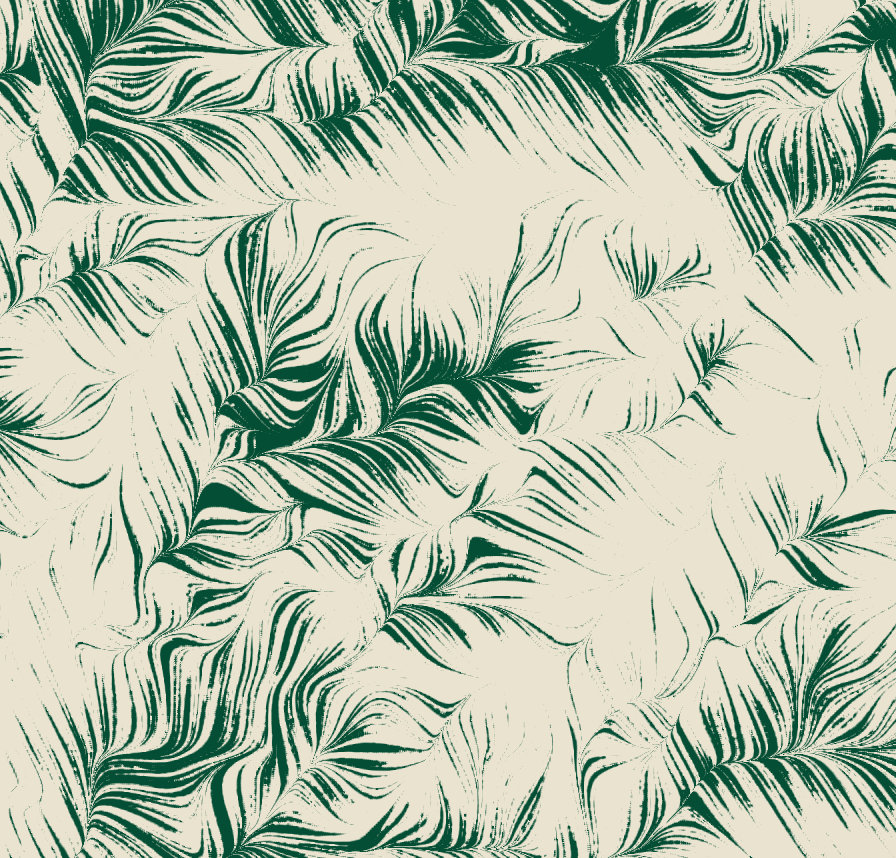
Give the GLSL for this pattern, as a Shadertoy shader.

```glsl
const vec3 CREAM = vec3(0.915, 0.89, 0.812);
const vec3 GREEN = vec3(0.01, 0.305, 0.205);
const vec2 UPHILL = vec2(0.86, 0.51);   // prevailing stroke direction
const float STEP_LENGTH = 0.0025;

float hash(vec2 p) {
    vec3 q = fract(p.xyx * vec3(0.1031, 0.1030, 0.0973));
    q += dot(q, q.yzx + 33.33);
    return fract((q.x + q.y) * q.z);
}

// Value noise in x, its gradient in yz
vec3 noiseGrad(vec2 p) {
    vec2 i = floor(p), f = p - i;
    vec2 u = f * f * f * (f * (f * 6.0 - 15.0) + 10.0);
    vec2 du = 30.0 * f * f * (f * (f - 2.0) + 1.0);
    float a = hash(i);
    float b = hash(i + vec2(1, 0)) - a;
    float c = hash(i + vec2(0, 1)) - a;
    float d = hash(i + vec2(1, 1)) - a - b - c;
    return vec3(a + b * u.x + c * u.y + d * u.x * u.y,
                du * (vec2(b, c) + d * u.yx));
}

// Height in x, slope in yz, from two octaves
vec3 terrain(vec2 p, float scale) {
    vec3 broad = noiseGrad(p * scale + 17.3);
    vec3 fine = noiseGrad(p * scale * 2.2 + 61.7);
    broad.yz *= scale;
    fine.yz *= scale * 2.2;
    return (broad + 0.4 * fine) / 1.4;
}

// Slope direction, kept facing uphill so that strokes never meet head on
vec2 flow(vec2 p, float scale) {
    vec2 slope = terrain(p, scale).yz;
    vec2 side = vec2(-UPHILL.y, UPHILL.x);
    float forward = dot(slope, UPHILL);
    forward = 0.5 * forward + sqrt(0.25 * forward * forward + 0.8);
    return normalize(forward * UPHILL + 1.2 * dot(slope, side) * side);
}

// Weighted grain along a flow line; returns (sum, weight)
vec2 gatherGrain(vec2 p, float direction, int steps, float scale, float grainScale) {
    vec2 total = vec2(0);
    for (int i = 0; i < steps; i++) {
        p += direction * STEP_LENGTH * flow(p, scale);
        float taper = 0.5 + 0.5 * cos(3.14159 * float(i) / float(steps));
        float grain = noiseGrad(p * grainScale).x;
        total += taper * vec2(grain, 1.0);
    }
    return total;
}

void mainImage(out vec4 fragColor, in vec2 fragCoord) {
    vec2 p = fragCoord / iResolution.y;
    float scale = 5.0;
    float grainScale = 280.0;

    // Strokes: grain smeared far uphill and a little downhill
    vec2 grain = gatherGrain(p, 1.0, 42, scale, grainScale)
               + gatherGrain(p, -1.0, 24, scale, grainScale);
    float stroke = (grain.x / grain.y - 0.5) / 0.04;

    // Valleys fill with ink, ridges stay bare
    float height = terrain(p, scale).x;
    float threshold = mix(-0.15, 2.3, smoothstep(0.18, 0.78, height));

    float edge = clamp(fwidth(stroke), 0.05, 2.5);
    float ink = smoothstep(-0.95, 0.95, (stroke - threshold) / edge);
    fragColor = vec4(mix(CREAM, GREEN, ink), 1.0);
}
```
